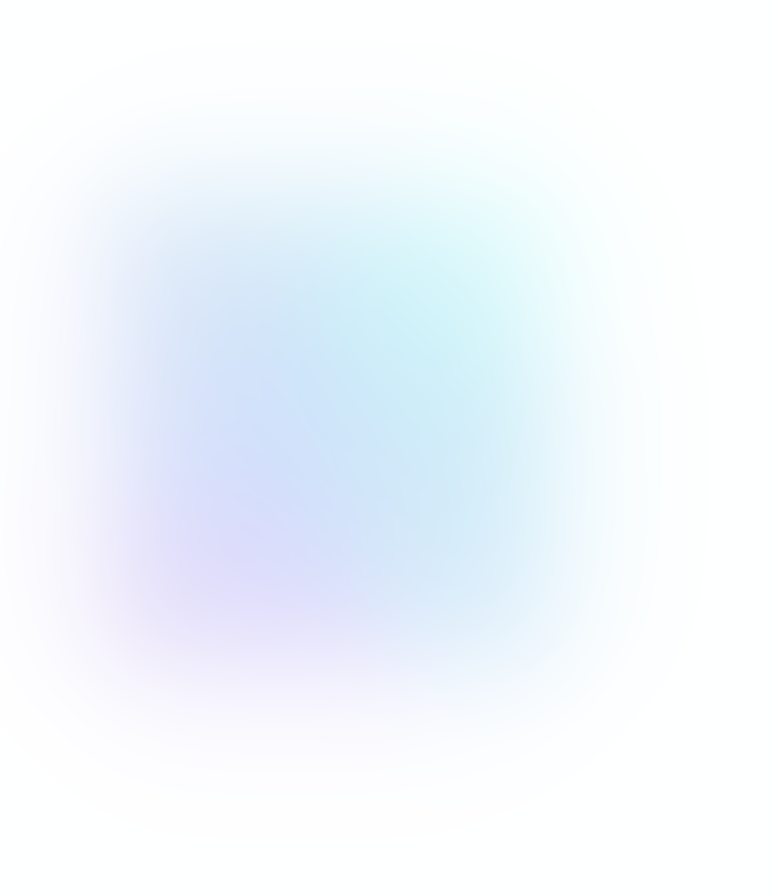
This background is drawn by a WebGL 2 fragment shader. Its source:

```glsl
#version 300 es
precision highp float;

#define PAPER vec3(0.998, 1.0, 1.0)
#define GLOW_CENTER vec2(-0.064, 0.022)
#define GLOW_HALF_SIZE vec2(0.244, 0.264)
#define EDGE_SOFTNESS 0.091
#define TINT_RADIUS 0.095
#define TINT_COUNT 12

uniform vec2 u_resolution;
out vec4 outColor;

// Tint positions, measured from the canvas centre in canvas heights
const vec2 tintPlace[TINT_COUNT] = vec2[](
    vec2(-0.106, 0.318), vec2(0.154, 0.266), vec2(-0.236, 0.174),
    vec2(0.037, 0.148), vec2(-0.314, 0.070), vec2(-0.152, 0.051),
    vec2(0.011, -0.021), vec2(0.193, -0.060), vec2(-0.171, -0.112),
    vec2(0.128, -0.177), vec2(-0.314, -0.203), vec2(-0.119, -0.281));

// Tint colours, from aqua at the top right to lilac at the bottom left
const vec3 tintColor[TINT_COUNT] = vec3[](
    vec3(0.835, 0.925, 0.975), vec3(0.85, 0.98, 0.985), vec3(0.83, 0.895, 0.965),
    vec3(0.79, 0.955, 0.975), vec3(0.86, 0.87, 0.975), vec3(0.80, 0.88, 0.985),
    vec3(0.81, 0.91, 0.97), vec3(0.79, 0.93, 0.975), vec3(0.85, 0.845, 0.99),
    vec3(0.835, 0.91, 0.98), vec3(0.88, 0.83, 0.965), vec3(0.88, 0.85, 0.985));

// Coverage of a heavily blurred box
float softBox(vec2 p, vec2 halfSize, float softness) {
    vec2 inside = (halfSize - abs(p)) / softness;
    vec2 cover = 1.0 / (1.0 + exp(-2.0 * inside));
    return cover.x * cover.y;
}

// Normalised Gaussian blend of all tints
vec3 blendedTint(vec2 p) {
    vec3 sum = vec3(0.0);
    float total = 0.0;
    for (int i = 0; i < TINT_COUNT; i++) {
        vec2 offset = (p - tintPlace[i]) / TINT_RADIUS;
        float weight = exp(-0.5 * dot(offset, offset));
        sum += weight * tintColor[i];
        total += weight;
    }
    return sum / max(total, 1e-20);
}

void main() {
    vec2 p = (gl_FragCoord.xy - 0.5 * u_resolution) / u_resolution.y;
    float glow = softBox(p - GLOW_CENTER, GLOW_HALF_SIZE, EDGE_SOFTNESS);
    outColor = vec4(mix(PAPER, blendedTint(p), glow), 1.0);
}
```
